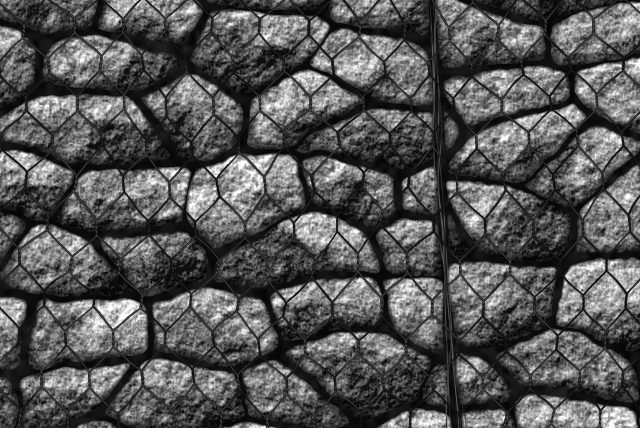
A Shadertoy shader for this texture:

```glsl
// Dry stone wall of rough grey rocks behind a sagging hexagonal wire mesh.

#define ROCK_SIZE vec2(0.270, 0.158)   // mean rock, in canvas heights
#define ROCK_JITTER 0.82
#define CORNER_SHARPNESS 150.0
#define GAP 0.0062
#define TONE 0.505
#define RELIEF 3.1
#define GRAIN 0.26
#define MESH_WIDTH 0.112
#define MESH_ROW 0.092
#define TWIST_LENGTH 0.034
#define WIRE_RADIUS 0.0023

float hash(vec2 p) {
    vec3 q = fract(p.xyx * 0.1031);
    q += dot(q, q.yzx + 33.33);
    return fract((q.x + q.y) * q.z);
}

vec2 hash2(vec2 p) { return vec2(hash(p), hash(p + 71.7)); }

float noise(vec2 p) {
    vec2 i = floor(p), f = fract(p);
    f = f * f * (3.0 - 2.0 * f);
    return mix(mix(hash(i), hash(i + vec2(1, 0)), f.x),
               mix(hash(i + vec2(0, 1)), hash(i + vec2(1, 1)), f.x), f.y);
}

vec2 noise2(vec2 p) { return vec2(noise(p), noise(p + 43.0)) - 0.5; }

float fbm(vec2 p) {
    float sum = 0.0, amp = 0.5;
    for (int i = 0; i < 5; i++) {
        sum += amp * noise(p);
        p = mat2(1.62, 1.22, -1.22, 1.62) * p + 9.3;
        amp *= 0.57;
    }
    return sum;
}

// Upright joint between two cages
float seamX(float y) { return 1.064 - 0.058 * y + 0.012 * (noise(vec2(y * 6.0, 3.0)) - 0.5); }

// Rock centre in cell units, rows laid like bricks
vec2 site(vec2 c) {
    return c + 0.5 + ROCK_JITTER * (hash2(c) - 0.5) + vec2(0.5 * mod(c.y, 2.0), 0.0);
}

float power(vec2 q, vec2 c) {
    vec2 d = q - site(c);
    return dot(d, d) - 0.25 * hash(c + 7.0);
}

// x: depth inside the rock, y: rock id, zw: position within the rock
vec4 rock(vec2 p) {
    float seam = p.x - seamX(p.y);
    vec2 warped = p + 0.06 * noise2(p * 4.0) + 0.012 * noise2(p * 20.0) + 0.005 * noise2(p * 65.0);
    vec2 q = warped / ROCK_SIZE + step(0.0, seam) * vec2(17.3, 8.6) + 20.0;
    vec2 base = floor(q), nearest = base;
    float best = 1e3;
    for (int k = 0; k < 25; k++) {
        vec2 c = base + vec2(k % 5 - 2, k / 5 - 2);
        float d = power(q, c);
        if (d < best) { best = d; nearest = c; }
    }
    vec2 centre = site(nearest);
    float sum = exp(-CORNER_SHARPNESS * (abs(seam) - 0.003));
    for (int k = 0; k < 25; k++) {
        vec2 c = base + vec2(k % 5 - 2, k / 5 - 2);
        if (c == nearest) continue;
        float border = 0.5 * (power(q, c) - best) / length((site(c) - centre) / ROCK_SIZE);
        sum += exp(-CORNER_SHARPNESS * border);
    }
    float inside = -log(sum) / CORNER_SHARPNESS - GAP * (0.1 + 1.8 * noise(p * 9.0));
    return vec4(inside, hash(nearest + 31.0), q - centre);
}

float rockTone(vec2 p, vec4 r) {
    vec2 s = p + r.y * 30.0, local = r.zw;
    float bump = fbm(s * 15.0) - fbm((s + vec2(-0.003, 0.005)) * 15.0);
    float tone = TONE + 0.18 * (r.y - 0.5) + 0.15 * local.y + RELIEF * bump;
    // Broken facets: each plane darkens or lightens one side of the rock
    float rough = 0.35 * (fbm(s * 11.0) - 0.55);
    for (int i = 0; i < 3; i++) {
        vec2 h = hash2(vec2(r.y * 91.0, float(i) * 7.0 + 5.0));
        vec2 dir = normalize(h - vec2(0.5, 0.4));
        float plane = dot(local, dir) + rough - 0.3 * (h.x - 0.3);
        tone += 0.11 * sign(dir.y) * (smoothstep(-0.02, 0.02, plane) - 0.5);
    }
    // Grain and dark pits
    tone += GRAIN * (noise(s * 260.0) - 0.5);
    tone *= 1.0 - 0.4 * smoothstep(0.55, 0.85, noise(s * 130.0) * 0.6 + noise(s * 37.0 + 5.0) * 0.4);
    // Undersides fall into shade
    float fade = mix(0.026, 0.007, smoothstep(-0.4, 0.3, local.y));
    return max(tone, 0.05) * mix(0.42, 1.0, smoothstep(0.0, fade, r.x));
}

float segment(vec2 p, vec2 a, vec2 b) {
    vec2 d = b - a;
    return length(p - a - d * clamp(dot(p - a, d) / dot(d, d), 0.0, 1.0));
}

// x: distance to the wire surface, y: light on the wire
vec2 mesh(vec2 p) {
    p += 0.035 * noise2(p * 4.5 + 11.0) + 0.010 * noise2(p * 17.0);
    float row = floor(p.y / MESH_ROW);
    float x = mod(p.x + 0.5 * MESH_WIDTH * mod(row, 2.0), MESH_WIDTH) - 0.5 * MESH_WIDTH;
    vec2 q = vec2(abs(x), p.y - row * MESH_ROW), knot = vec2(0.0, TWIST_LENGTH);
    float strand = abs(fract((q.y + x) * 95.0) - 0.5) * 2.0;
    float twist = segment(q, vec2(0), knot) - WIRE_RADIUS * (1.1 + 0.4 * strand);
    float slant = segment(q, knot, vec2(0.5 * MESH_WIDTH, MESH_ROW)) - WIRE_RADIUS;
    float d = min(twist, slant);
    float shine = smoothstep(0.0, WIRE_RADIUS, -d) * smoothstep(0.25, 0.75, noise(p * 16.0));
    return vec2(d, 0.07 + 0.26 * shine * (twist < slant ? strand : 0.7));
}

void mainImage(out vec4 fragColor, in vec2 fragCoord) {
    vec2 p = fragCoord / iResolution.y;
    float px = 0.7 / iResolution.y;

    // Rocks over dark hollows
    vec4 r = rock(p);
    float hollow = 0.02 + 0.12 * noise(p * 60.0) * noise(p * 9.0);
    float tone = mix(hollow, rockTone(p, r), smoothstep(-px, px, r.x));

    // Loose strands lacing the joint
    for (int i = 0; i < 4; i++) {
        float k = float(i);
        float x = seamX(p.y) + 0.034 * (noise(vec2(p.y * (4.0 + k), k * 13.0)) - 0.5) + 0.004 * (k - 1.5);
        float d = abs(p.x - x) - 0.0012;
        tone = mix(tone, 0.10 + 0.30 * noise(vec2(p.y * 25.0, k)), 1.0 - smoothstep(-px, px, d));
    }

    // Wire mesh with a faint shadow
    float shadow = mesh(p + vec2(-0.004, 0.007)).x;
    tone *= 0.82 + 0.18 * smoothstep(-0.001, 0.004, shadow);
    vec2 wire = mesh(p);
    tone = mix(tone, wire.y, 1.0 - smoothstep(-px, px, wire.x));

    fragColor = vec4(vec3(clamp(tone, 0.0, 1.0)), 1.0);
}
```
